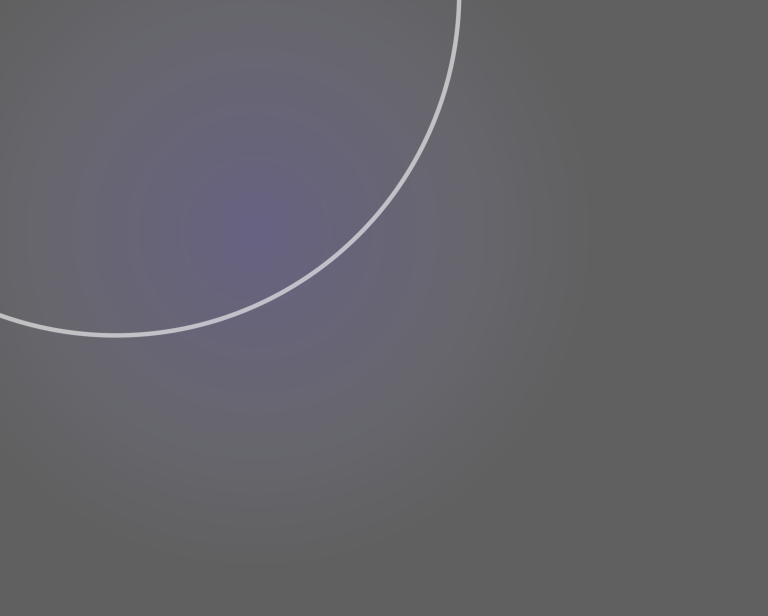
Write a WebGL 2 fragment shader that draws this background.

```glsl
#version 300 es
precision highp float;
// A soft violet glow fading into flat grey, crossed by one thin pale ring.
// The glow is a three-stop radial gradient; the ring is a circle distance
// function with a smoothed stroke. Lengths are in canvas heights.

uniform vec2 u_resolution;
out vec4 outColor;

const vec3 GREY = vec3(0.376);
const vec3 HAZE = vec3(0.404, 0.402, 0.432);
const vec3 VIOLET = vec3(0.402, 0.384, 0.508);
const vec3 WHITE = vec3(1.0);

// Radial gradient from core through middle (at stop) to rim.
vec3 radialGlow(vec2 p, vec2 center, float radius, float stop,
                vec3 core, vec3 middle, vec3 rim) {
  float t = clamp(length(p - center) / radius, 0.0, 1.0);
  vec3 inner = mix(core, middle, min(t / stop, 1.0));
  return mix(inner, rim, max((t - stop) / (1.0 - stop), 0.0));
}

// Coverage of a circular stroke, smoothed over the given edge width.
float ringMask(vec2 p, vec2 center, float radius, float halfWidth, float edge) {
  float d = abs(length(p - center) - radius) - halfWidth;
  return 1.0 - smoothstep(-edge, edge, d);
}

void main() {
  vec2 p = gl_FragCoord.xy / u_resolution.y;
  float pixel = 1.0 / u_resolution.y;

  // Background glow
  vec3 color = radialGlow(p, vec2(0.415, 0.625), 0.562, 0.6, VIOLET, HAZE, GREY);

  // Translucent ring, centered just above the top edge
  float ring = ringMask(p, vec2(0.188, 1.013), 0.5575, 0.0036, 0.75 * pixel);
  color = mix(color, WHITE, 0.6 * ring);

  outColor = vec4(color, 1.0);
}
```
